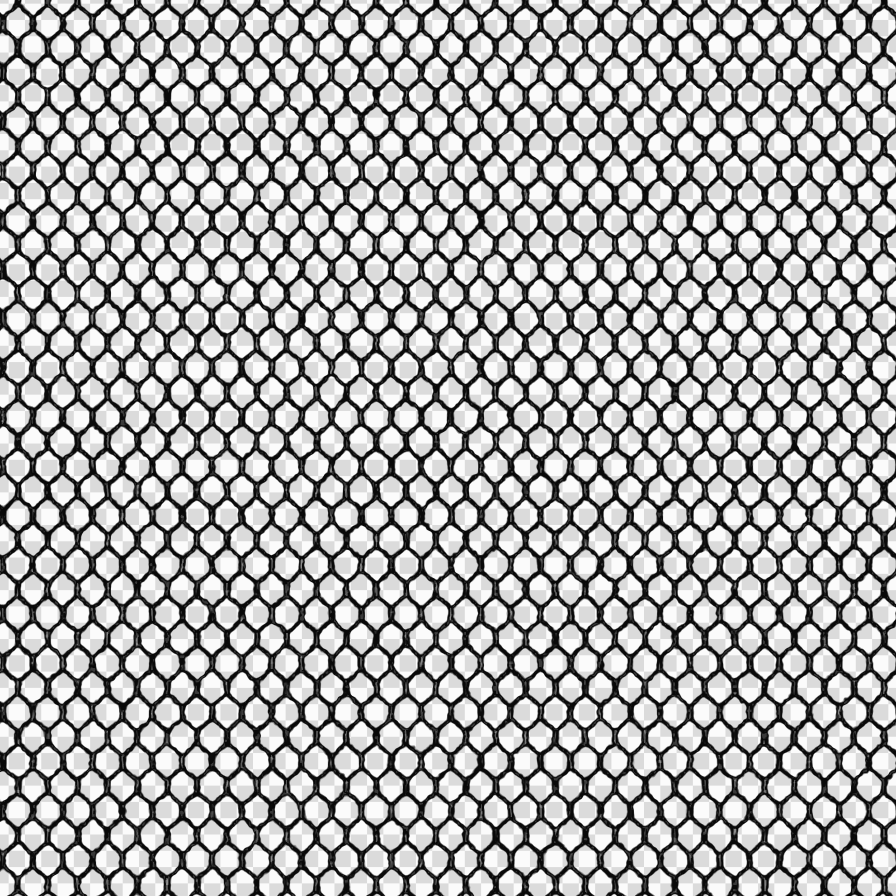
A three.js fragment shader for this pattern:

```glsl
// Black stretched netting over a pale two-tone checkerboard.
// Staggered cells are folded to one quarter, where three segments form the wall;
// noise bends the strands and adds grey flecks of sheen.
varying vec2 vUv;

const vec2 CELL = vec2(1.0 / 30.0, 1.0 / 18.2);
const vec2 HOLE_ORIGIN = vec2(0.02, 0.974);
const vec2 CHECK_ORIGIN = vec2(0.3733, 0.505);
const float CHECK_COUNT = 55.0;
const float KNOT_HALF_LENGTH = 0.115;   // share of the cell height
const float STRAND_RADIUS = 0.0023;
const float KNOT_RADIUS = 0.0037;
const float SOFTNESS = 0.0011;

float hash(vec2 p) {
  vec3 q = fract(vec3(p.xyx) * 0.1031);
  q += dot(q, q.yzx + 33.33);
  return fract((q.x + q.y) * q.z);
}

float valueNoise(vec2 p) {
  vec2 i = floor(p);
  vec2 f = fract(p);
  f = f * f * (3.0 - 2.0 * f);
  float low = mix(hash(i), hash(i + vec2(1.0, 0.0)), f.x);
  float high = mix(hash(i + vec2(0.0, 1.0)), hash(i + 1.0), f.x);
  return mix(low, high, f.y);
}

float segmentDistance(vec2 p, vec2 a, vec2 b) {
  vec2 ab = b - a;
  float t = clamp(dot(p - a, ab) / dot(ab, ab), 0.0, 1.0);
  return length(p - a - ab * t);
}

float smoothMin(float a, float b, float k) {
  float h = max(k - abs(a - b), 0.0) / k;
  return min(a, b) - h * h * k * 0.25;
}

// Folds the plane into the quarter cell around the nearest hole of one row set.
vec2 foldCell(vec2 p, vec2 cell) {
  vec2 q = p / cell;
  return abs(q - floor(q + 0.5)) * cell;
}

// x: signed distance to the net, y: distance to the nearest knot axis.
vec2 netDistance(vec2 p, vec2 cell) {
  vec2 q = foldCell(p, cell);
  float knot = KNOT_HALF_LENGTH * cell.y;
  vec2 sideEnd = vec2(0.5 * cell.x, knot);
  vec2 tip = vec2(0.0, 0.5 * cell.y - knot);
  float side = segmentDistance(q, vec2(sideEnd.x, 0.0), sideEnd);
  float top = segmentDistance(q, tip, vec2(0.0, 0.5 * cell.y));
  float axis = min(side, top);
  float diagonal = segmentDistance(q, sideEnd, tip);
  float net = smoothMin(diagonal - STRAND_RADIUS, axis - KNOT_RADIUS, 0.0018);
  return vec2(net, axis);
}

// 1 on grey squares, 0 on white ones.
float checkerboard(vec2 p, float count) {
  vec2 wave = abs(fract(p * count * 0.5) - 0.5) - 0.25;
  vec2 side = clamp(wave * 2.0 / (count * SOFTNESS), -0.5, 0.5);
  return 0.5 + 2.0 * side.x * side.y;
}

float strandShade(vec2 uv, float depth, float axis) {
  float core = smoothstep(0.0006, 0.0024, depth);
  float fleck = smoothstep(0.52, 0.82, valueNoise(uv * vec2(420.0, 300.0)));
  float shade = 0.035 + 0.19 * fleck * core;
  float slit = 1.0 - smoothstep(0.0004, 0.0014, axis);
  float slitStrength = smoothstep(0.25, 0.75, valueNoise(uv * 95.0 + 17.0));
  return shade + 0.32 * slit * slitStrength;
}

void main() {
  // Checkered ground
  float grey = checkerboard(vUv - CHECK_ORIGIN + 0.5 / CHECK_COUNT, CHECK_COUNT);
  float ground = mix(0.985, 0.86, grey);

  // Strands, bent slightly by noise
  vec2 bend = vec2(valueNoise(vUv * 190.0), valueNoise(vUv * 190.0 + 57.0)) - 0.5;
  vec2 net = netDistance(vUv - HOLE_ORIGIN + bend * 0.0019, CELL);
  float roughness = (valueNoise(vUv * 330.0 + 91.0) - 0.5) * 0.0007;
  float distanceToNet = net.x + roughness;
  float cover = 1.0 - smoothstep(-SOFTNESS, SOFTNESS, distanceToNet);
  float strand = strandShade(vUv, -distanceToNet, net.y);

  gl_FragColor = vec4(vec3(mix(ground, strand, cover)), 1.0);
}
```
